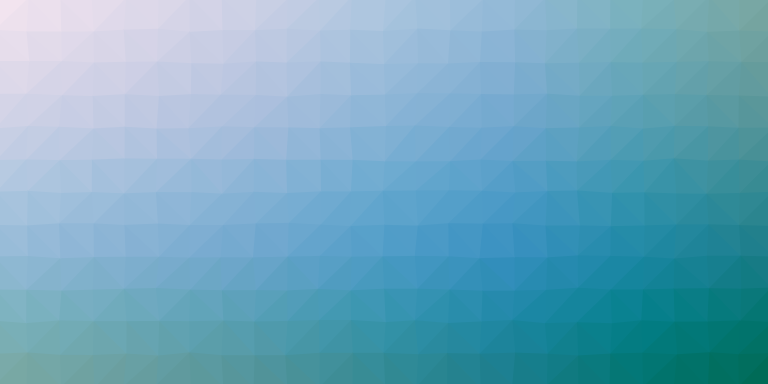
Reproduce this background procedurally as a Shadertoy shader.

```glsl
vec2 hash22(vec2 p) {
    vec3 q = fract(vec3(p.xyx) * vec3(0.1031, 0.1030, 0.0973));
    q += dot(q, q.yzx + 33.33);
    return fract((q.xx + q.yz) * q.zy);
}

// Seven-step ramp from pale pink through blue to deep green
vec3 ramp(float t) {
    vec3 stops[7] = vec3[7](
        vec3(0.96, 0.90, 0.94), vec3(0.82, 0.82, 0.90),
        vec3(0.65, 0.74, 0.86), vec3(0.40, 0.66, 0.81),
        vec3(0.21, 0.56, 0.75), vec3(0.01, 0.50, 0.54),
        vec3(0.00, 0.41, 0.32));
    float x = clamp(t, 0.0, 1.0) * 6.0;
    int i = min(int(x), 5);
    return mix(stops[i], stops[i + 1], x - float(i));
}

// Lattice point, nudged slightly off the regular grid
vec2 latticePoint(vec2 id) {
    return id + 0.11 * (hash22(id + 57.0) - 0.5);
}

// Signed distance to the line a-b, positive on its left
float edgeDistance(vec2 p, vec2 a, vec2 b) {
    vec2 d = normalize(b - a);
    return d.x * (p.y - a.y) - d.y * (p.x - a.x);
}

// Adds one flat, counterclockwise triangle: colour times coverage, coverage
void addTriangle(inout vec4 sum, vec2 p, vec2 a, vec2 b, vec2 c,
                 vec2 cellSize, float pixel) {
    float inside = min(edgeDistance(p, a, b),
                       min(edgeDistance(p, b, c), edgeDistance(p, c, a)));
    float coverage = clamp(0.5 + inside / pixel, 0.0, 1.0);
    vec2 middle = (a + b + c) / 3.0 * cellSize + 0.5;
    vec3 color = 0.5 * (ramp(middle.x) + ramp(1.0 - middle.y));
    sum += coverage * vec4(color, 1.0);
}

void mainImage(out vec4 fragColor, in vec2 fragCoord) {
    // Square cells, measured from the canvas centre
    float cell = 0.0843 * iResolution.y;
    vec2 p = (fragCoord - 0.5 * iResolution.xy) / cell;
    vec2 cellSize = cell / iResolution.xy;
    float pixel = 1.0 / cell;

    // Neighbouring cells may reach in through their nudged corners
    vec4 sum = vec4(0.0);
    for (int j = -1; j <= 1; j++) {
        for (int i = -1; i <= 1; i++) {
            vec2 id = floor(p) + vec2(i, j);
            vec2 a = latticePoint(id);
            vec2 b = latticePoint(id + vec2(1, 0));
            vec2 c = latticePoint(id + vec2(1, 1));
            vec2 d = latticePoint(id + vec2(0, 1));

            // Split each cell along a random diagonal
            if (hash22(id + 131.0).x < 0.55) {
                addTriangle(sum, p, a, b, c, cellSize, pixel);
                addTriangle(sum, p, a, c, d, cellSize, pixel);
            } else {
                addTriangle(sum, p, a, b, d, cellSize, pixel);
                addTriangle(sum, p, b, c, d, cellSize, pixel);
            }
        }
    }
    fragColor = vec4(sum.rgb / max(sum.a, 0.001), 1.0);
}
```
